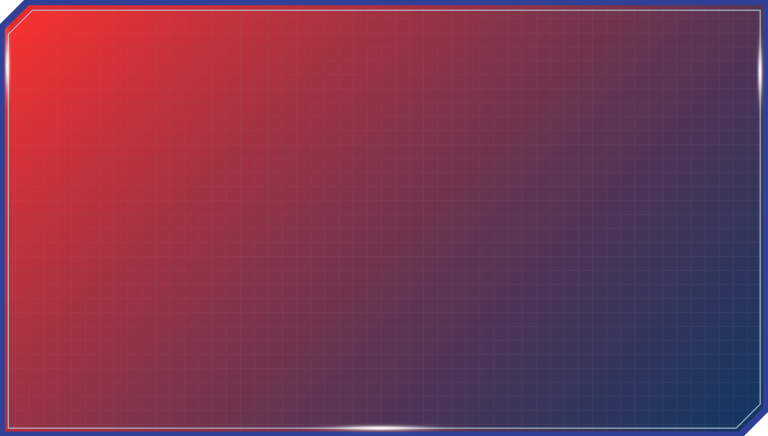
Write a WebGL 1 fragment shader that draws this background.

```glsl
precision highp float;
// A framed panel with two cut corners over a diagonal red-to-navy gradient.
// The frame and its thin inner line come from one cut-box distance function;
// a faint repeated grid and three stretched Gaussian glints are layered on top.

uniform vec2 u_resolution;

// Distance inside a box whose top-left and bottom-right corners are cut.
float cutBox(vec2 p, vec2 low, vec2 high) {
  vec2 a = p - low;
  vec2 b = high - p;
  float sides = min(min(a.x, a.y), min(b.x, b.y));
  float corners = min(a.x + a.y, b.x + b.y) - 5.5;
  return min(sides, corners * 0.7071);
}

// Soft elongated highlight.
float glint(vec2 p, vec2 center, vec2 radius) {
  vec2 d = (p - center) / radius;
  return exp(-dot(d, d));
}

void main() {
  // Percent of the canvas height, with y pointing down
  float pixel = 100.0 / u_resolution.y;
  vec2 size = u_resolution * pixel;
  vec2 p = gl_FragCoord.xy * pixel;
  p.y = size.y - p.y;

  // Diagonal gradient, falling faster near the red corner
  float t = (p.x + p.y) / (size.x + size.y);
  float warmth = 1.0 - 1.2 * t + 0.26 * t * t;
  vec3 color = vec3(warmth, mix(0.19, 0.212, t), 0.403 - 0.223 * warmth);

  // Faint grid
  vec2 spacing = vec2(3.23, 3.207);
  vec2 cell = mod(p - vec2(0.24, 1.11) + spacing * 0.5, spacing);
  vec2 gridDistance = abs(cell - spacing * 0.5);
  vec2 grid = clamp((0.1 - gridDistance) / pixel + 0.5, 0.0, 1.0);
  color = mix(color, vec3(0.6, 0.45, 0.55), 0.1 * max(grid.x, grid.y));

  // Redder gap between the line and the frame
  float line = cutBox(p, vec2(1.9, 2.35), size - 1.8);
  float gap = clamp(0.5 - line / pixel, 0.0, 1.0);
  color = mix(color, vec3(0.8, 0.14, 0.2), gap * 0.45 * (1.0 - p.x / size.x));

  // Thin pale line
  float stroke = clamp((0.13 - abs(line)) / pixel + 0.5, 0.0, 1.0);
  color = mix(color, vec3(0.7, 0.82, 0.88), 0.85 * stroke);

  // Blue frame and white outside the cut corners
  float inner = cutBox(p, vec2(1.1, 1.2), size - vec2(1.15, 1.0));
  float outer = cutBox(p, vec2(0.0), size);
  color = mix(vec3(0.19, 0.25, 0.59), color, clamp(inner / pixel + 0.5, 0.0, 1.0));
  color = mix(vec3(1.0), color, clamp(outer / pixel + 0.5, 0.0, 1.0));

  // Glints on the left, right and bottom edges
  float light = glint(p, vec2(1.7, 15.2), vec2(0.5, 5.5));
  light += glint(p, vec2(size.x - 1.8, 16.5), vec2(0.5, 5.5));
  light += glint(p, vec2(size.x * 0.495, 98.2), vec2(9.5, 0.55));
  color = mix(color, vec3(1.0, 0.97, 0.96), min(light, 1.0));

  gl_FragColor = vec4(color, 1.0);
}
```
